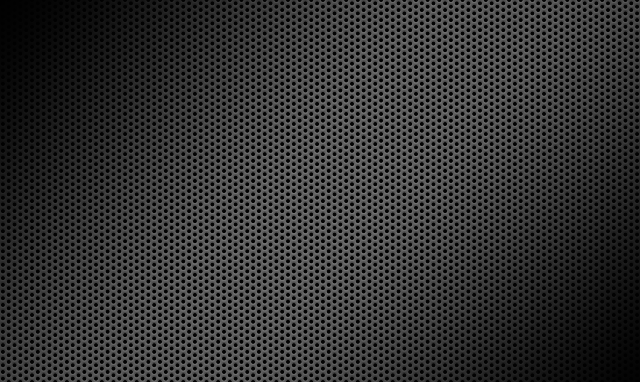
This texture is drawn by a Shadertoy shader. Its source:

```glsl
// Dark perforated metal sheet: round holes in staggered columns, with soft
// bevelled rims. A broad diagonal band of light crosses the sheet and fades
// to black towards the upper left and lower right corners.

const float COLUMNS = 110.0;
const float ROWS = 57.0;
const float HOLE_RADIUS = 0.285;   // in units of the row pitch
const float RIM_SOFTNESS = 0.08;
const vec3 METAL = vec3(0.385);
const vec3 HOLE = vec3(0.01);

float hash(vec2 cell) {
    vec3 q = fract(cell.xyx * vec3(0.1031, 0.1030, 0.0973));
    q += dot(q, q.yzx + 33.33);
    return fract((q.x + q.y) * q.z);
}

// Offset from the nearest hole centre, in row pitches; also gives its cell.
vec2 holeOffset(vec2 uv, float aspect, out vec2 cell) {
    vec2 grid = uv * vec2(COLUMNS, ROWS);
    grid.y += 0.5 * mod(floor(grid.x), 2.0);
    cell = floor(grid);
    vec2 offset = fract(grid) - 0.5;
    return offset * vec2(aspect * ROWS / COLUMNS, 1.0);
}

// Diagonal band of light with a mild fall-off away from the middle.
float lightBand(vec2 uv, float aspect) {
    vec2 p = (uv - 0.5) * vec2(aspect, 1.0);
    float across = abs(dot(p, vec2(0.75, -0.66)) - 0.03);
    float band = 1.0 - smoothstep(0.08, 1.02, across);
    return band * (1.0 - 0.22 * dot(p, p));
}

// Metal tone around a hole: lit lower lip, shaded upper lip.
float rimShade(vec2 offset, float radius) {
    float lip = 1.0 - smoothstep(0.0, 0.2, abs(radius - HOLE_RADIUS - 0.09));
    float slope = -offset.y / max(radius, 0.05);
    return 1.0 + 0.2 * lip * slope;
}

void mainImage(out vec4 fragColor, in vec2 fragCoord) {
    vec2 uv = fragCoord / iResolution.xy;
    float aspect = iResolution.x / iResolution.y;

    // Perforation, softened by at least part of a pixel
    vec2 cell;
    vec2 offset = holeOffset(uv, aspect, cell);
    float radius = length(offset);
    float soft = max(RIM_SOFTNESS, 0.45 * ROWS / iResolution.y);
    float sheet = smoothstep(HOLE_RADIUS - soft, HOLE_RADIUS + soft, radius);

    // Shading, with slight tonal variation between cells
    float tone = rimShade(offset, radius) * (0.98 + 0.04 * hash(cell));
    vec3 color = mix(HOLE, METAL * tone, sheet) * lightBand(uv, aspect);

    fragColor = vec4(color + 0.004, 1.0);
}
```
